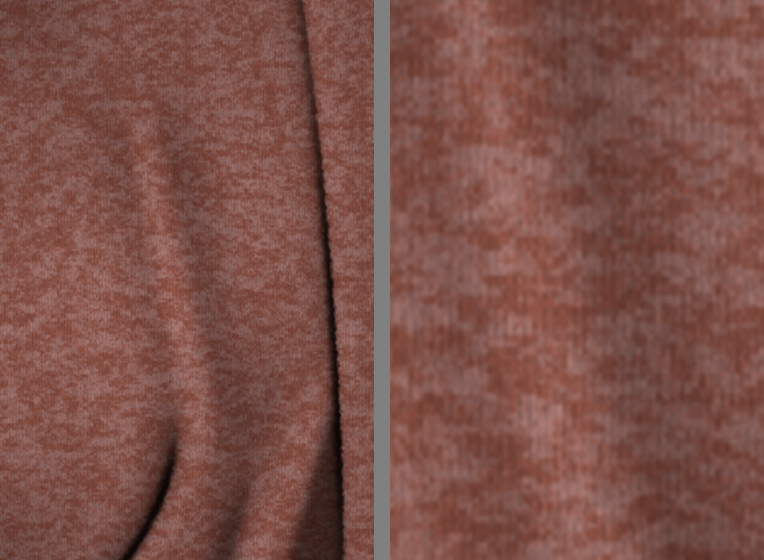
Left, the full canvas; right, a detail of the centre.
Write a Shadertoy shader that draws this texture.

```glsl
float hash(vec2 p) {
    vec3 q = fract(vec3(p.xyx) * 0.1031);
    q += dot(q, q.yzx + 33.33);
    return fract((q.x + q.y) * q.z);
}

float noise(vec2 p) {
    vec2 i = floor(p), f = fract(p);
    f = f * f * (3.0 - 2.0 * f);
    return mix(mix(hash(i), hash(i + vec2(1, 0)), f.x),
               mix(hash(i + vec2(0, 1)), hash(i + vec2(1, 1)), f.x), f.y);
}

// Soft ridge profile with separate widths on its left and right flank
float flank(float x, float left, float right) {
    float t = x / (x < 0.0 ? left : right);
    return exp(-t * t);
}

// Broad light falling on the cloth
float ambientLight(vec2 p) {
    float light = 0.88 + 0.15 * exp(-dot(p - vec2(0.17, 0.40), p - vec2(0.17, 0.40)) * 9.0);
    light += 0.07 * exp(-dot(p - vec2(0.46, 0.68), p - vec2(0.46, 0.68)) * 14.0);
    light -= 0.10 * smoothstep(0.25, 0.0, p.y) * smoothstep(0.25, 0.05, p.x);
    light -= 0.10 * smoothstep(0.22, 0.0, length(p - vec2(0.0, 1.0)));
    return light + 0.05 * (noise(p * vec2(9.0, 4.0)) - 0.5);
}

float foldLight(vec2 p) {
    float d = 1.0 - p.y;
    float light = ambientLight(p);
    float fuzz = 0.004 * (noise(p * 170.0) - 0.5);

    // Bent central fold, with a shadow on either side
    float bend = max(d - 0.7, 0.0);
    float mid = p.x - (0.205 + 0.2 * d - 1.55 * bend * bend) + fuzz;
    float entry = smoothstep(0.08, 0.35, d);
    light += 0.07 * entry * flank(mid, 0.025, 0.025);
    light -= 0.22 * entry * smoothstep(1.0, 0.68, d) * flank(mid - 0.053, 0.026, 0.06);
    light -= 0.13 * entry * flank(mid + 0.045, 0.045, 0.025);
    light -= 0.20 * smoothstep(0.68, 0.80, d) * flank(mid + 0.042, 0.045, 0.014);

    // Soft folds at the lower right
    light -= 0.10 * smoothstep(0.5, 0.7, d) * flank(p.x - 0.48 + 0.3 * bend, 0.05, 0.03);
    light += 0.12 * smoothstep(0.5, 0.75, d) * flank(p.x - 0.56 + 0.38 * (d - 0.74), 0.03, 0.025);
    light -= 0.32 * smoothstep(0.80, 0.96, d) * flank(p.x - 0.449 + 0.27 * (d - 0.833), 0.035, 0.016);

    // Long crease on the right and the hollow that opens below it
    float side = p.x - (0.537 + 0.137 * d - 0.062 * d * d) + fuzz;
    light -= 0.16 * flank(side, 0.035, 0.006);
    light += 0.05 * flank(side - 0.025, 0.014, 0.03);
    float hollow = smoothstep(-0.012, 0.02, side + 0.32 * (d - 0.68))
                 * smoothstep(0.004, -0.003, side) * smoothstep(0.66, 0.76, d);
    light *= 1.0 - 0.48 * hollow;
    float depth = 0.35 + 0.45 * smoothstep(0.1, 0.5, d) * smoothstep(1.02, 0.78, d);
    light *= 1.0 - depth * flank(side, 0.011, 0.004);

    // Black pocket left of the central fold
    light *= 1.0 - 0.88 * smoothstep(0.74, 0.87, d) * flank(mid + 0.040, 0.012, 0.008);
    return max(light, 0.1);
}

void mainImage(out vec4 fragColor, in vec2 fragCoord) {
    vec2 p = fragCoord / iResolution.y;

    // Heathered yarn: flat blotches broken up by finer flecks
    float heather = 0.38 * noise(p * vec2(48.0, 80.0))
                  + 0.34 * noise(p * vec2(105.0, 170.0) + 17.0)
                  + 0.28 * noise(p * vec2(230.0, 260.0) + 41.0);
    vec3 rust = vec3(0.495, 0.280, 0.235);
    vec3 pale = vec3(0.575, 0.410, 0.390);
    vec3 color = mix(rust, pale, smoothstep(0.24, 0.78, heather));

    // Knit columns with small slanted stitches, and stray fibres
    float zigzag = abs(fract(p.y * 130.0) - 0.5);
    float knit = sin(6.2832 * (p.x * 175.0 + 0.4 * zigzag + 0.8 * noise(p * 30.0)));
    float fibre = noise(p * vec2(340.0, 210.0) + 73.0) - 0.5;
    color *= 1.0 + 0.025 * knit + 0.16 * fibre;

    color *= pow(vec3(foldLight(p)), vec3(1.0, 1.10, 1.12));
    fragColor = vec4(color, 1.0);
}
```
